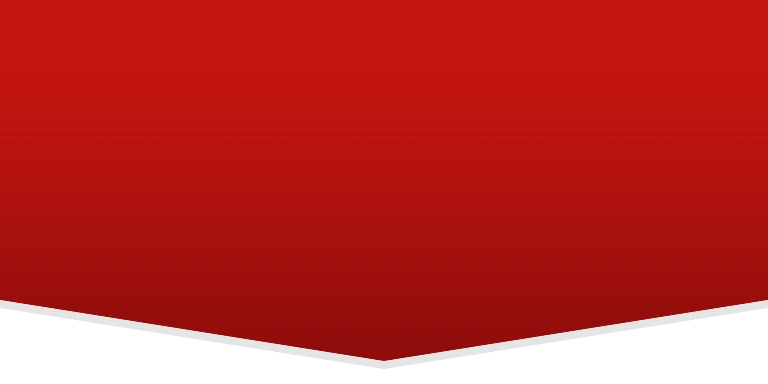
Reproduce this background procedurally as a Shadertoy shader.

```glsl
// A red banner with a shallow downward point, over a white page.
// A vertical gradient is textured with staggered rows of tiny scales,
// and a pale grey strip follows the two slanted lower edges.

const vec3 RED_TOP = vec3(0.770, 0.082, 0.064);
const vec3 RED_MID = vec3(0.690, 0.070, 0.055);
const vec3 RED_LOW = vec3(0.560, 0.050, 0.040);
const vec3 STRIP_GREY = vec3(0.902, 0.894, 0.894);
const vec3 PAGE_WHITE = vec3(1.0);

const float TIP_HEIGHT = 0.060;   // banner tip above the canvas floor
const float EDGE_RISE = 0.159;    // rise from the tip to either side
const float STRIP_HEIGHT = 0.021;
const float SCALE_ROWS = 45.0;

// Height of the pointed edge; side runs from -1 (left) to 1 (right).
float edgeHeight(float side) {
    return TIP_HEIGHT + EDGE_RISE * abs(side);
}

// Coverage above a slanted edge, softened over one pixel.
float coverAbove(float y, float edge, float pixel) {
    return smoothstep(-0.5 * pixel, 0.5 * pixel, y - edge);
}

vec3 bannerGradient(float y) {
    vec3 lower = mix(RED_LOW, RED_MID, smoothstep(0.02, 0.56, y));
    return mix(lower, RED_TOP, smoothstep(0.38, 0.86, y));
}

// Signed shading of staggered round scales: lit crown, dark lower rim.
float scaleShade(vec2 p, float rows, float pixel) {
    vec2 grid = p * rows;
    grid.x += 0.5 * mod(floor(grid.y), 2.0);
    vec2 cell = fract(grid) - 0.5;
    float soft = max(0.16, rows * pixel);
    float rim = -0.20 - 0.18 * cos(6.2831853 * cell.x);
    float shadow = 1.0 - smoothstep(0.0, soft, abs(cell.y - rim));
    float crown = smoothstep(-0.2, 0.4, cell.y);
    return 0.25 * crown - shadow;
}

void mainImage(out vec4 fragColor, in vec2 fragCoord) {
    float pixel = 1.0 / iResolution.y;
    vec2 p = fragCoord * pixel;
    float side = 2.0 * fragCoord.x / iResolution.x - 1.0;
    float edge = edgeHeight(side);

    // Textured red cloth
    vec2 fromCentre = vec2(p.x - 0.5 * iResolution.x * pixel, p.y);
    float shade = scaleShade(fromCentre, SCALE_ROWS, pixel);
    vec3 banner = bannerGradient(p.y) * (1.0 + 0.045 * shade);

    // Page, strip, then banner
    vec3 color = mix(PAGE_WHITE, STRIP_GREY,
                     coverAbove(p.y, edge - STRIP_HEIGHT, pixel));
    color = mix(color, banner, coverAbove(p.y, edge, pixel));
    fragColor = vec4(color, 1.0);
}
```
